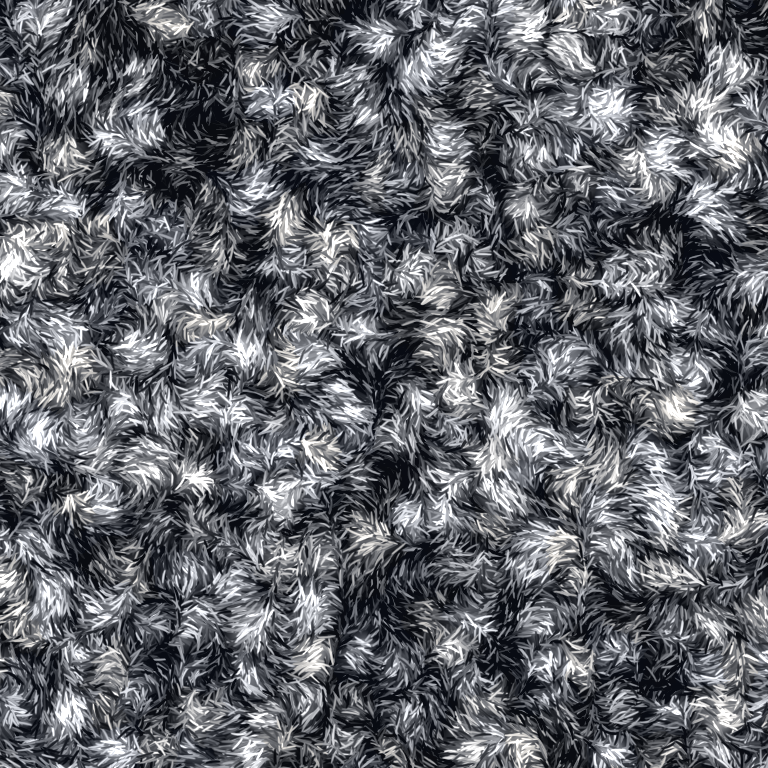
Write a WebGL 1 fragment shader that draws this texture.

```glsl
precision highp float;
uniform vec2 u_resolution;

#define TUFTS 18.0
#define PATCHES 6.0
#define FIBRE_GRID 64.0
#define FIBRE_LENGTH 0.015
#define FIBRE_WIDTH 0.0015
#define FIBRE_LAYERS 8
#define FIBRE_CONTRAST 1.8
#define TUFT_CONTRAST 3.7
#define PATCH_CONTRAST 1.2
#define BRIGHTNESS 0.36
#define SOFTNESS 0.0013

vec4 hash4(vec2 p) {
  vec4 q = fract(p.xyxy * vec4(0.1031, 0.1030, 0.0973, 0.1099));
  q += dot(q, q.wzxy + 33.33);
  return fract((q.xxyz + q.yzzw) * q.zywx);
}

float noise(vec2 p) {
  vec2 i = floor(p), f = fract(p);
  f = f * f * (3.0 - 2.0 * f);
  float low = mix(hash4(i).x, hash4(i + vec2(1.0, 0.0)).x, f.x);
  float high = mix(hash4(i + vec2(0.0, 1.0)).x, hash4(i + 1.0).x, f.x);
  return mix(low, high, f.y);
}

// Rounded yarn ends of varied height; x = height, y = random tint
vec2 tufts(vec2 p) {
  vec2 cell = floor(p), top = vec2(0.0, 0.5);
  for (int y = -1; y <= 1; y++) {
    for (int x = -1; x <= 1; x++) {
      vec2 id = cell + vec2(float(x), float(y));
      vec4 rnd = hash4(id + 71.0);
      vec2 d = p - id - 0.1 - 0.8 * rnd.xy;
      float height = (0.4 + 0.6 * rnd.z) * exp(-2.3 * dot(d, d));
      if (height > top.x) top = vec2(height, rnd.w);
    }
  }
  return top;
}

// Overlapping short fibres; xy = offset from the fibre centre, z = shade
vec3 fibres(vec2 p, float soft) {
  vec3 result = vec3(0.0, 0.0, -0.9);
  for (int layer = 0; layer < FIBRE_LAYERS; layer++) {
    float seed = float(layer);
    vec2 g = p * FIBRE_GRID + seed * vec2(0.37, 0.61);
    vec2 cell = floor(g);
    for (int y = -1; y <= 1; y++) {
      for (int x = -1; x <= 1; x++) {
        vec2 id = cell + vec2(float(x), float(y));
        vec4 rnd = hash4(id + seed * 113.0 + 19.0);
        vec2 d = (g - id - rnd.xy) / FIBRE_GRID;
        if (dot(d, d) < FIBRE_LENGTH * FIBRE_LENGTH) {
          // Neighbouring fibres lie in loose parallel bundles
          float angle = 8.0 * noise((p - d) * 15.0 + 40.0) + 1.1 * (rnd.z - 0.5);
          vec2 dir = vec2(cos(angle), sin(angle));
          float along = dot(d, dir) / (FIBRE_LENGTH * (0.6 + 0.4 * rnd.x));
          float bend = 0.004 * (rnd.y - 0.5) * along * along;
          float across = abs(dot(d, vec2(-dir.y, dir.x)) + bend);
          float width = FIBRE_WIDTH * (1.0 - 0.5 * along * along);
          float cover = smoothstep(-soft, soft, width - across);
          cover *= 1.0 - smoothstep(0.7, 1.0, abs(along));
          float shade = FIBRE_CONTRAST * (2.0 * rnd.w - 1.0);
          result = mix(result, vec3(d, shade), cover);
        }
      }
    }
  }
  return result;
}

void main() {
  vec2 p = gl_FragCoord.xy / u_resolution.y;
  vec3 fibre = fibres(p, max(SOFTNESS, 0.75 / u_resolution.y));

  // Each fibre takes its light from its root, so tuft edges are ragged
  vec2 root = p - 0.6 * fibre.xy;
  vec2 warp = vec2(noise(root * 30.0), noise(root * 30.0 + 90.0)) - 0.5;
  vec2 tuft = tufts(root * TUFTS + 0.5 * warp);
  float patchLight = noise(root * PATCHES + 15.0) - 0.5;
  float light = TUFT_CONTRAST * (tuft.x - 0.53) + PATCH_CONTRAST * patchLight;
  float tone = light + fibre.z + BRIGHTNESS;

  // Cool grey yarn, with a little cream on the brightest ends
  float grey = max(0.385 + 0.25 * tone + 0.02 * tone * tone, 0.045);
  vec3 cool = vec3(-0.011, 0.0, 0.025);
  vec3 cream = vec3(0.025, 0.005, -0.03);
  float warmth = smoothstep(0.45, 1.0, tuft.y) * smoothstep(0.4, 0.85, grey);
  vec3 color = grey + cool * (0.7 + 0.6 * (1.0 - tuft.y)) + cream * warmth;
  gl_FragColor = vec4(clamp(color, 0.0, 1.0), 1.0);
}
```
